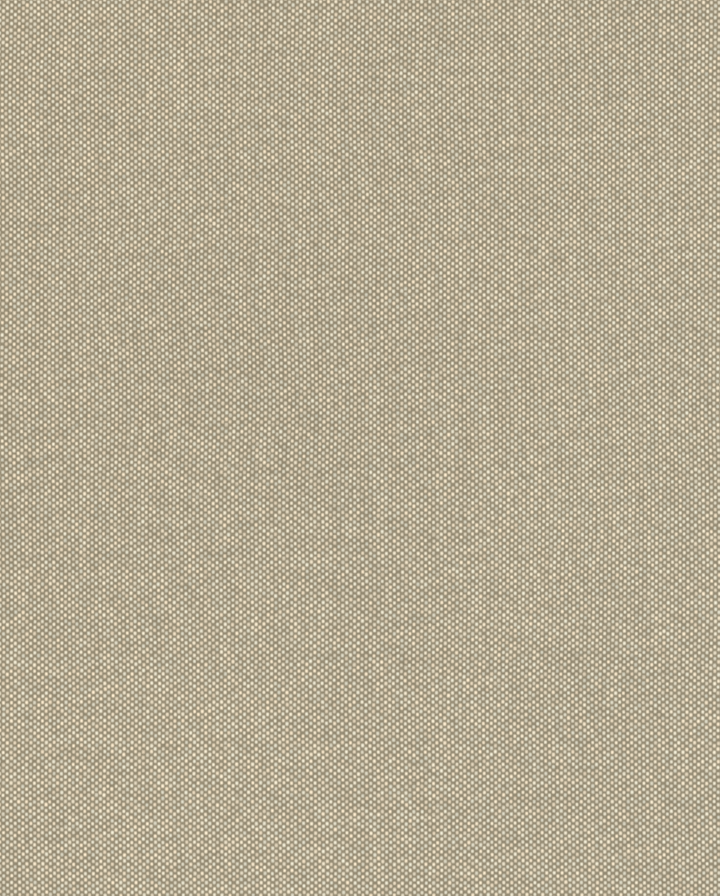
A Shadertoy shader for this texture:

```glsl
// Plain beige canvas weave: staggered upright columns of rounded thread crossings.
#define PAIRS_ACROSS 92.0
#define ROWS_DOWN 288.0
#define BEAD_RADIUS vec2(0.31, 0.92)
#define GAP_COLOR vec3(0.580, 0.540, 0.448)
#define THREAD_COLOR vec3(0.920, 0.880, 0.785)
#define BEAD_VARIATION 0.12
#define TINT_VARIATION 0.045
#define YARN_VARIATION 0.025
#define CLOTH_SHADING 0.018
#define SAMPLES 3

float hash(vec2 p) {
    return fract(sin(dot(p, vec2(127.1, 311.7))) * 43758.5453);
}

float noise(vec2 p) {
    vec2 cell = floor(p), f = fract(p);
    f = f * f * (3.0 - 2.0 * f);
    float low = mix(hash(cell), hash(cell + vec2(1, 0)), f.x);
    float high = mix(hash(cell + vec2(0, 1)), hash(cell + vec2(1, 1)), f.x);
    return mix(low, high, f.y);
}

// Height of the topmost bead (x), and its brightness and tint offsets (y, z).
vec3 weave(vec2 p) {
    vec3 top = vec3(0.0);
    for (int i = -1; i <= 1; i++) {
        float row = floor(p.y) + float(i);
        float x = p.x + 0.5 * mod(row, 2.0);
        vec2 id = vec2(floor(x), row);
        vec2 jitter = vec2(hash(id + 3.7), hash(id + 8.3)) - 0.5;
        vec2 local = vec2(fract(x) - 0.5, p.y - row - 0.5) - jitter * vec2(0.07, 0.22);
        vec2 size = BEAD_RADIUS * (0.92 + 0.16 * hash(id + 21.4));
        vec2 q = abs(local) / size;
        // Slightly squared ellipse with a soft crown
        float radius = pow(dot(pow(q, vec2(2.6)), vec2(1.0)), 1.0 / 2.6);
        float height = 1.0 - smoothstep(0.15, 1.05, radius);
        if (height > top.x) top = vec3(height, hash(id) - 0.5, hash(id + 45.2) - 0.5);
    }
    return top;
}

vec3 cloth(vec2 uv) {
    vec2 p = uv * vec2(PAIRS_ACROSS, ROWS_DOWN);
    // Slow bending of the threads
    p += 0.35 * vec2(noise(uv * vec2(5.0, 9.0)), noise(uv * vec2(7.0, 5.0) + 9.0));
    vec3 bead = weave(p);

    // Crossings: brightness and warm or cool tint differ per bead
    vec3 thread = THREAD_COLOR * (1.0 + BEAD_VARIATION * bead.y);
    thread += TINT_VARIATION * bead.z * vec3(1.0, -0.1, -0.8);
    vec3 color = mix(GAP_COLOR, thread, bead.x);

    // Uneven yarn: short slubs along both thread directions
    float weft = noise(vec2(p.x * 0.15, p.y * 0.6)) - 0.5;
    float warp = noise(vec2(p.x * 1.8, p.y * 0.05) + 31.0) - 0.5;
    color *= 1.0 + YARN_VARIATION * (weft + warp);

    // Broad shading: a little darker and warmer at the upper left
    float patches = noise(uv * vec2(4.0, 5.0) + 17.0) - 0.5;
    float slope = 0.5 * (uv.x - uv.y);
    color *= 1.0 + CLOTH_SHADING * (patches + slope);
    color += 0.006 * slope * vec3(-1.0, 0.0, 1.0);

    // Fine fibre grain
    return color + 0.04 * (noise(p * vec2(6.0, 2.5)) - 0.5);
}

void mainImage(out vec4 fragColor, in vec2 fragCoord) {
    // Average sub-samples so that the fine weave stays smooth
    vec3 sum = vec3(0.0);
    for (int j = 0; j < SAMPLES; j++) {
        for (int i = 0; i < SAMPLES; i++) {
            vec2 offset = (vec2(i, j) + 0.5) / float(SAMPLES) - 0.5;
            sum += cloth((fragCoord + offset) / iResolution.xy);
        }
    }
    vec3 color = sum / float(SAMPLES * SAMPLES);
    fragColor = vec4(clamp(color, 0.0, 1.0), 1.0);
}
```
